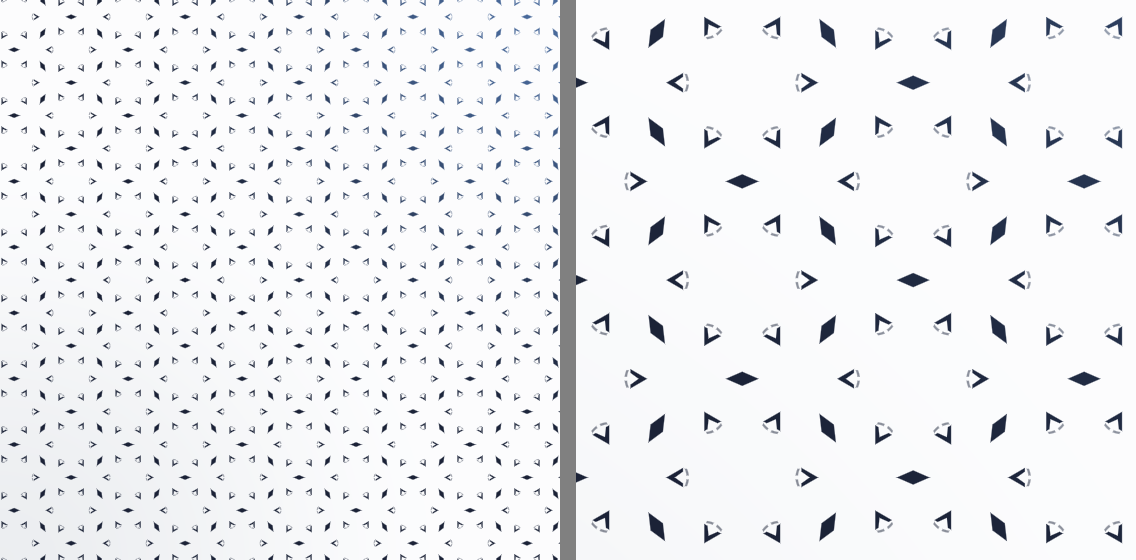
Left, the full canvas; right, a detail of the centre.
Reproduce this pattern procedurally as a Shadertoy shader.

```glsl
// Hexagonal lattice of small navy diamonds and outward arrowheads on a pale sheet.

const float SPACING = 0.1175;                 // distance between rosette centres
const vec2  ORIGIN = vec2(0.1270, 0.9112);    // centre of one rosette
const float SQRT3 = 1.7320508;
const float SECTOR = 1.0471976;               // sixth of a turn
const float SOFTNESS = 1.25;                  // edge blur in pixel widths

// Shape sizes, in units of SPACING
const vec2  DIAMOND = vec2(0.036, 0.083);     // half width, half length
const float TIP = 0.384;                      // arrow tip radius
const float TAIL = 0.300;                     // radius where the arms end
const float ARM_WIDTH = 0.027;
const float ARM_TAPER = 0.13;
const float BAR_RADIUS = 0.276;               // broken bar behind each arrow
const float BAR_WIDTH = 0.006;
const float BAR_OPACITY = 0.5;

const vec3 PAPER = vec3(0.988, 0.990, 0.994);
const vec3 PAPER_SHADE = vec3(0.925, 0.933, 0.943);
const vec3 INK = vec3(0.105, 0.135, 0.215);
const vec3 INK_LIGHT = vec3(0.285, 0.415, 0.610);

// Offset from the nearest point of a triangular lattice with unit spacing
vec2 latticeOffset(vec2 p) {
    vec2 cell = vec2(SQRT3, 1.0);
    vec2 a = p - cell * round(p / cell);
    vec2 shifted = p - 0.5 * cell;
    vec2 b = shifted - cell * round(shifted / cell);
    return dot(a, a) < dot(b, b) ? a : b;
}

// Fold the plane into a mirrored wedge from 0 to 30 degrees
vec2 foldWedge(vec2 p) {
    float angle = atan(p.y, p.x);
    angle = abs(angle - SECTOR * round(angle / SECTOR));
    return length(p) * vec2(cos(angle), sin(angle));
}

float diamondDistance(vec2 p) {
    vec2 q = abs(p) / DIAMOND;
    return (q.x + q.y - 1.0) * DIAMOND.x * DIAMOND.y / length(DIAMOND);
}

// Chevron with tapering arms; the tip points along +x
float chevronDistance(vec2 p) {
    float outer = dot(p - vec2(TIP, 0.0), vec2(0.5, 0.5 * SQRT3));
    float width = ARM_WIDTH - ARM_TAPER * (TIP - p.x);
    return max(max(outer, -outer - width), TAIL - p.x);
}

// Slightly bowed bar with a gap in the middle
float barDistance(vec2 p) {
    float bow = abs(p.x - BAR_RADIUS - 5.0 * p.y * p.y) - BAR_WIDTH;
    return max(bow, abs(p.y - 0.027) - 0.017);
}

float coverage(float d, float pixel) {
    return clamp(0.5 - d / (SOFTNESS * pixel), 0.0, 1.0);
}

void mainImage(out vec4 fragColor, in vec2 fragCoord) {
    vec2 uv = fragCoord / iResolution.y;
    float pixel = 1.0 / (iResolution.y * SPACING);

    // Repeating motif
    vec2 p = foldWedge(latticeOffset((uv - ORIGIN) / SPACING));
    vec2 axis = vec2(0.5 * SQRT3, 0.5);
    vec2 q = vec2(dot(p, axis) - 0.5, dot(p, vec2(-axis.y, axis.x)));
    float solid = min(diamondDistance(q), chevronDistance(p));
    float mask = max(coverage(solid, pixel),
                     BAR_OPACITY * coverage(barDistance(p), pixel));

    // Paper shading at lower left, blue glow at upper right
    float shade = 1.0 - smoothstep(0.0, 0.85, length(uv * vec2(1.0, 1.1)));
    float glow = 1.0 - smoothstep(0.0, 0.85, distance(uv, vec2(1.0)));
    vec3 paper = mix(PAPER, PAPER_SHADE, shade);
    vec3 ink = mix(INK, INK_LIGHT, glow);

    fragColor = vec4(mix(paper, ink, mask), 1.0);
}
```
